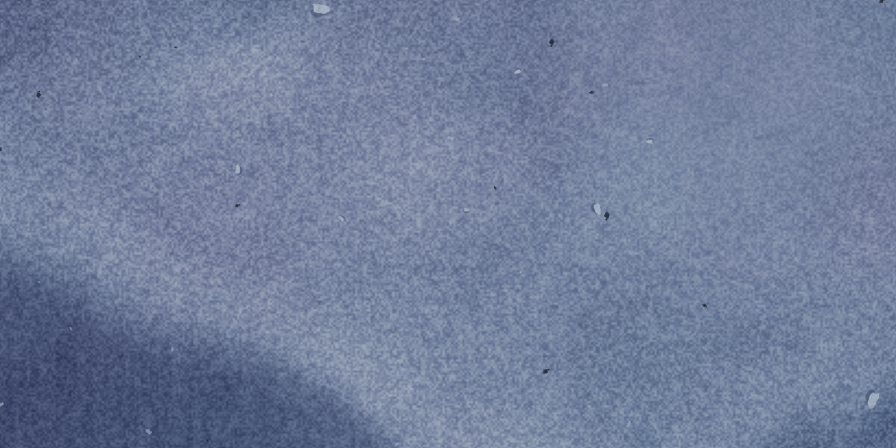
Reproduce this texture procedurally as a WebGL 2 fragment shader.

```glsl
#version 300 es
precision highp float;
// Weathered blue-grey painted wall: cloudy sprayed tones, fine grain, chips and pits.

#define SHADE vec3(0.24, 0.285, 0.42)
#define BODY vec3(0.43, 0.49, 0.61)
#define CHALK vec3(0.57, 0.62, 0.70)
#define CHIP_COLOR vec3(0.66, 0.71, 0.77)
#define PIT_COLOR vec3(0.12, 0.14, 0.20)
#define BASE_TONE 0.60
#define CLOUD_AMOUNT 0.55
#define GRAIN_AMOUNT 0.46
#define GRAIN_SCALE 205.0
#define CHIP_CELL 0.21
#define PIT_CELL 0.17

uniform vec2 u_resolution;
out vec4 fragColor;

float hash(vec2 p) {
    uvec2 q = uvec2(ivec2(floor(p)) + 4096) * uvec2(1597u, 3571u);
    uint h = (q.x ^ (q.y << 9)) * 747796u + q.y;
    h = (h ^ (h >> 15)) * 739981u;
    h = (h ^ (h >> 13)) * 265443u;
    return float((h ^ (h >> 16)) & 65535u) / 65535.0;
}

float valueNoise(vec2 p) {
    vec2 i = floor(p), f = fract(p);
    f = f * f * (3.0 - 2.0 * f);
    return mix(mix(hash(i), hash(i + vec2(1, 0)), f.x),
               mix(hash(i + vec2(0, 1)), hash(i + vec2(1, 1)), f.x), f.y);
}

// Layered noise centred on zero
float clouds(vec2 p) {
    float sum = 0.0, amp = 0.5;
    for (int i = 0; i < 5; i++) {
        sum += amp * (valueNoise(p) - 0.5);
        p = mat2(0.8, 0.6, -0.6, 0.8) * p * 2.03 + 17.3;
        amp *= 0.5;
    }
    return sum;
}

float glow(vec2 p, vec2 centre, vec2 radius) {
    vec2 d = (p - centre) / radius;
    return exp(-dot(d, d));
}

// Broad light and dark areas; shadow returns the dark corner mask
float wallTone(vec2 p, out float shadow) {
    vec2 w = p + 0.16 * vec2(clouds(p * 4.0 + 3.0), clouds(p * 4.0 + 41.0));
    float slope = w.y + 0.53 * w.x - 0.45;
    shadow = 1.0 - smoothstep(-0.09, 0.07, slope);
    float corner = 1.0 - smoothstep(0.03, 0.22, 0.55 * (2.0 - w.x) + w.y);
    float tone = BASE_TONE + CLOUD_AMOUNT * clouds(w * 2.6 + 9.0);
    tone += 0.20 * glow(w, vec2(1.52, 0.76), vec2(0.27, 0.34));
    tone += 0.12 * glow(w, vec2(0.95, 0.61), vec2(0.22, 0.15));
    tone += 0.17 * glow(w, vec2(0.57, 0.87), vec2(0.17, 0.11));
    tone += 0.14 * exp(-pow((slope - 0.13) / 0.09, 2.0));
    tone += 0.13 * glow(w, vec2(1.65, 0.05), vec2(0.20, 0.12));
    tone -= 0.15 * glow(w, vec2(0.0, 1.0), vec2(0.25, 0.22));
    return tone - 0.50 * shadow - 0.38 * corner;
}

// Ragged flakes: x is coverage, y is the thin shade beneath; size varies per cell
vec2 flecks(vec2 p, float cell, float chance, vec2 sizes, float seed, float px) {
    vec2 result = vec2(0.0), home = floor(p / cell);
    for (int j = -1; j <= 1; j++)
    for (int i = -1; i <= 1; i++) {
        vec2 id = home + vec2(i, j), key = id + seed;
        if (hash(key) > chance) continue;
        vec2 centre = (id + vec2(hash(key + 31.0), hash(key + 67.0))) * cell;
        float k = hash(key + 101.0);
        float size = mix(sizes.x, sizes.y, k * k), turn = 6.28 * hash(key + 139.0);
        vec2 d = p - centre;
        vec2 r = mat2(cos(turn), sin(turn), -sin(turn), cos(turn)) * d * vec2(1.0);
        float ragged = size * 0.9 * (valueNoise(r / size * 1.6 + seed) - 0.5);
        float flake = length(r * vec2(0.8, 1.45)) - size + ragged;
        vec2 s = r + size * vec2(0.25, 0.45);
        float under = length(s * vec2(0.8, 1.45)) - size + ragged;
        result.x = max(result.x, 1.0 - smoothstep(-px, px, flake));
        result.y = max(result.y, 1.0 - smoothstep(-px, 1.5 * px, under));
    }
    return result;
}

void main() {
    float px = 1.0 / u_resolution.y;
    vec2 p = gl_FragCoord.xy * px;
    float shadow;
    float tone = wallTone(p, shadow);

    // Sprayed grain, calmer on the rubbed upper right
    float grain = valueNoise(p * GRAIN_SCALE) - 0.5 + 0.6 * (valueNoise(p * 108.0 + 50.0) - 0.5);
    float rubbed = glow(p, vec2(1.65, 0.82), vec2(0.45, 0.42));
    tone += GRAIN_AMOUNT * grain * (1.0 - 0.45 * rubbed) * (1.0 - 0.25 * shadow);

    // Slanting scuffs on the rubbed area, upright streaks in the shadow
    vec2 along = mat2(0.95, -0.31, 0.31, 0.95) * p;
    float scuff = smoothstep(0.72, 0.92, valueNoise(along * vec2(9.0, 75.0)));
    tone -= 0.13 * scuff * rubbed * valueNoise(p * 14.0);
    tone += 0.12 * shadow * (valueNoise(p * vec2(85.0, 5.0)) - 0.5);

    vec3 color = tone < 0.6 ? mix(SHADE, BODY, max(tone, -0.2) / 0.6)
                            : mix(BODY, CHALK, (tone - 0.6) / 0.4);
    color += vec3(0.018, -0.008, 0.0) * (clouds(p * 2.0 + 80.0) * 2.0 + 0.6 * rubbed);

    // Raised paint chips, small pale specks and dark pits
    vec2 chip = flecks(p, CHIP_CELL, 0.30, vec2(0.005, 0.015), 211.0, px);
    color = mix(color, SHADE, 0.55 * chip.y * (1.0 - chip.x));
    color = mix(color, CHIP_COLOR + 0.06 * grain, 0.85 * chip.x);
    float speck = flecks(p, 0.13, 0.16, vec2(0.002, 0.006), 503.0, px).x;
    color = mix(color, CHIP_COLOR, 0.6 * speck);
    float pit = flecks(p, PIT_CELL, 0.24, vec2(0.002, 0.007), 877.0, px).x;
    color = mix(color, PIT_COLOR, 0.85 * pit);

    fragColor = vec4(clamp(color, 0.0, 1.0), 1.0);
}
```
